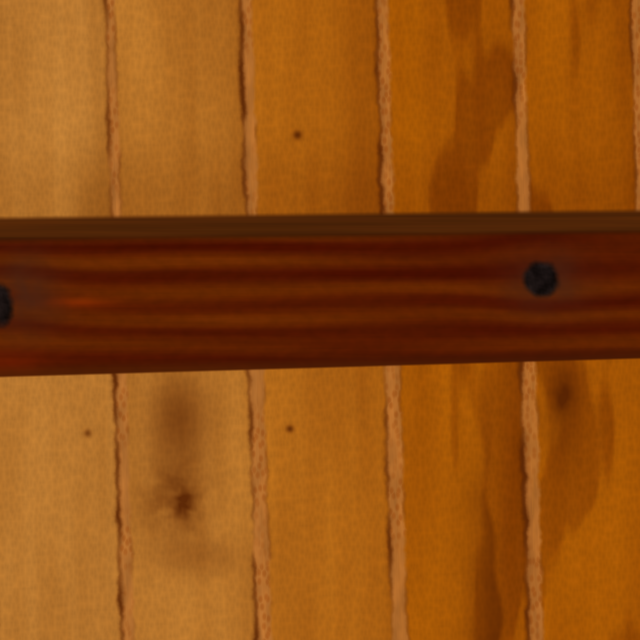
Reproduce this texture procedurally as a WebGL 1 fragment shader.

```glsl
precision highp float;
// Amber plank boarding crossed by a dark, knotted wooden beam.
#define PALE vec3(0.72, 0.465, 0.185)
#define AMBER vec3(0.645, 0.335, 0.02)
#define SEAM vec3(0.70, 0.43, 0.19)
#define STAIN vec3(0.33, 0.13, 0.01)
#define BEAM_LIGHT vec3(0.395, 0.155, 0.01)
#define BEAM_DARK vec3(0.27, 0.055, 0.005)
#define BEAM_TOP vec3(0.30, 0.14, 0.03)
#define KNOT vec3(0.075, 0.06, 0.06)
#define BAND_GAP 0.0445
#define SOFT 0.0025

uniform vec2 u_resolution;

vec2 hash2(vec2 p) {
  return fract(sin(vec2(dot(p, vec2(127.1, 311.7)), dot(p, vec2(269.5, 183.3)))) * 437.58);
}

// Distance to the nearest scattered cell point.
float cells(vec2 p) {
  vec2 id = floor(p), f = fract(p);
  float nearest = 2.0;
  for (int y = -1; y <= 1; y++) {
    for (int x = -1; x <= 1; x++) {
      vec2 o = vec2(float(x), float(y));
      nearest = min(nearest, length(o + hash2(id + o) - f));
    }
  }
  return nearest;
}

// Layered, domain-bent sines, roughly -1 to 1.
float waves(vec2 p) {
  float sum = 0.0, amp = 0.5;
  for (int i = 0; i < 4; i++) {
    sum += amp * sin(p.x + 1.3 * sin(p.y + float(i))) * cos(0.7 * p.y + 0.8 * sin(p.x * 0.6));
    p = mat2(1.6, 0.5, -0.5, 1.6) * p + 1.7;
    amp *= 0.6;
  }
  return sum;
}

float blob(vec2 p, vec2 center, vec2 radius) {
  vec2 q = (p - center) / radius;
  return exp(-dot(q, q));
}

vec3 planks(vec2 p) {
  float s = (p.x - mix(0.2, 0.172, p.y)) / 0.2125;
  s += 0.8 * max(p.x - 0.83, 0.0) * smoothstep(0.4, 0.6, p.y);
  float board = floor(s) + 1.0, across = fract(s);
  float seamId = floor(s + 0.5), d = (s - seamId) * 0.21;
  float below = 1.0 - smoothstep(0.45, 0.65, p.y);

  // Board tone and grain; shading deepens towards orange
  vec2 g = p + board * vec2(0.37, 0.71);
  vec3 col = mix(PALE, AMBER, smoothstep(0.3, 3.0, board + 0.35 * across - 0.3 * below));
  float amberBoard = smoothstep(2.4, 3.0, board);
  float shade = 0.3 * smoothstep(0.6, 0.98, across) * (1.0 - 0.5 * below);
  shade += 0.35 * smoothstep(0.82, 0.68, p.y) * (1.0 - below);
  shade += 0.3 * waves(g * vec2(20.0, 4.0)) + 0.13 * waves(g * vec2(90.0, 7.0));
  shade += amberBoard * 0.6 * smoothstep(0.08, 0.3, waves(g * vec2(24.0, 5.0) + 2.0));
  col *= mix(vec3(1.0), vec3(0.76, 0.66, 0.42), clamp(shade, -0.2, 1.0));
  col *= 1.0 + 0.03 * waves(g * vec2(70.0, 190.0));
  col *= 1.0 + 0.08 * (cells(g * vec2(150.0, 70.0)) - 0.5);

  // Smudges, a sharp-sided flame and knots in the boards
  float rough = 0.9 + 0.5 * waves(p * 75.0);
  float stain = 0.55 * blob(p, vec2(0.28, 0.345), vec2(0.048, 0.07));
  stain += 0.55 * rough * blob(p, vec2(0.275, 0.22), vec2(0.052, 0.06));
  stain += 0.60 * rough * blob(p, vec2(0.289, 0.21), vec2(0.013, 0.017));
  stain += 0.25 * blob(p, vec2(0.31, 0.13), vec2(0.065, 0.03));
  float side = p.x - 0.772 - 0.01 * sin(p.y * 15.0 + 1.0) - 0.004 * sin(p.y * 47.0);
  float tongue = smoothstep(0.006, -0.006, side) * exp(min(side, 0.0) / 0.04);
  stain += (0.6 + 0.3 * waves(p * vec2(60.0, 12.0))) * tongue * smoothstep(0.44, 0.1, p.y);
  stain += 0.85 * rough * blob(p, vec2(0.88, 0.385), vec2(0.014, 0.03));
  stain += 0.35 * blob(p, vec2(0.877, 0.36), vec2(0.03, 0.07));
  stain += 0.85 * blob(p, vec2(0.465, 0.789), vec2(0.007));
  stain += 0.80 * blob(p, vec2(0.453, 0.33), vec2(0.006));
  stain += 0.60 * blob(p, vec2(0.137, 0.323), vec2(0.006));
  col = mix(col, STAIN, clamp(stain, 0.0, 0.9));

  // Pale worn seams with broken dark lips
  float halfWidth = mix(0.007, 0.0125, step(0.5, seamId) * 0.5 + 0.4 * below);
  float wear = waves(vec2(seamId * 2.0, p.y * 19.0));
  float wobble = 0.003 * waves(vec2(seamId, p.y * 60.0)) + 0.0015 * waves(p * 150.0);
  float strip = 1.0 - smoothstep(-0.004, 0.004, abs(d) - halfWidth - wobble);
  float fleck = smoothstep(0.55, 0.1, cells(p * vec2(110.0, 65.0)));
  vec3 strand = SEAM * (0.98 + 0.12 * waves(p * vec2(170.0, 40.0)));
  strand = mix(strand, STAIN * 1.6, 0.35 * fleck * smoothstep(-0.4, 0.4, waves(p * 17.0)));
  col = mix(col, strand, 0.85 * strip);
  float lip = exp(-pow((d + halfWidth + wobble) / (0.0038 + 0.002 * wear), 2.0));
  lip *= clamp(0.45 + 0.7 * wear, 0.08, 0.85);
  lip += 0.25 * exp(-pow((d - halfWidth - wobble) / 0.003, 2.0)) * smoothstep(0.2, -0.4, wear);
  return mix(col, STAIN, lip);
}

vec3 beam(vec2 p, float lower, float ridge) {
  // Long, fading grain bands bending around the knots
  vec2 k = p - vec2(0.846, 0.564);
  float bend = 0.35 * k.y * blob(k, vec2(0.0), vec2(0.09, 0.06));
  bend += 0.02 * blob(p, vec2(0.0, 0.53), vec2(0.10, 0.08));
  float y = p.y - 0.6146 - 0.014 * (p.x - 0.5) - bend + 0.003 * sin(p.x * 8.0 + p.y * 35.0);
  float fade = 0.6 + 0.5 * waves(vec2(p.x * 3.5 + 1.0, y * 28.0));
  float dark = 0.5 + 0.45 * fade * cos(6.2832 * y / BAND_GAP);
  dark = clamp(dark + 0.4 * waves(vec2(p.x * 3.0, y * 60.0)), 0.0, 1.0);
  vec3 col = mix(BEAM_LIGHT, BEAM_DARK, dark);
  col *= 1.0 + 0.06 * waves(vec2(p.x * 9.0, p.y * 240.0)) + 0.05 * waves(p * vec2(130.0, 160.0));
  col += vec3(0.14, 0.05, 0.0) * blob(p, vec2(0.12, 0.528), vec2(0.05, 0.008));
  col += vec3(0.09, 0.02, 0.0) * blob(p, vec2(0.02, 0.43), vec2(0.05, 0.02));
  col = mix(col, BEAM_TOP * 0.85, 0.5 * smoothstep(0.025, 0.0, p.y - lower));

  // Grey halos, black hearts
  float ragged = 0.004 * waves(p * 80.0);
  float halo = blob(p, vec2(0.855, 0.56), vec2(0.06, 0.045)) + blob(p, vec2(0.04, 0.54), vec2(0.05, 0.06));
  col = mix(col, vec3(0.28, 0.14, 0.08), 0.75 * halo * (0.9 + 0.4 * waves(p * 60.0)));
  float right = length(k) - 0.028 + ragged;
  float left = length((p - vec2(0.0, 0.525)) * vec2(1.0, 0.6)) - 0.02 + ragged;
  float heart = 1.0 - smoothstep(-0.008, 0.006, min(right, left));
  col = mix(col, KNOT * (1.0 + 0.7 * waves(p * 130.0)), 0.92 * heart);

  // Narrow upper face and its shadow line
  vec3 top = BEAM_TOP * (1.0 + 0.15 * waves(vec2(p.x * 5.0, p.y * 200.0)));
  col = mix(col, top, smoothstep(-0.005, 0.005, p.y - ridge));
  return col * (1.0 - 0.18 * exp(-pow((p.y - ridge) / 0.005, 2.0)));
}

void main() {
  vec2 p = gl_FragCoord.xy / u_resolution;
  float lower = mix(0.411, 0.440, p.x), upper = mix(0.659, 0.671, p.x);
  vec3 col = planks(p);
  float inside = smoothstep(-SOFT, SOFT, p.y - lower) * (1.0 - smoothstep(-0.005, 0.005, p.y - upper));
  gl_FragColor = vec4(mix(col, beam(p, lower, upper - 0.033), inside), 1.0);
}
```
